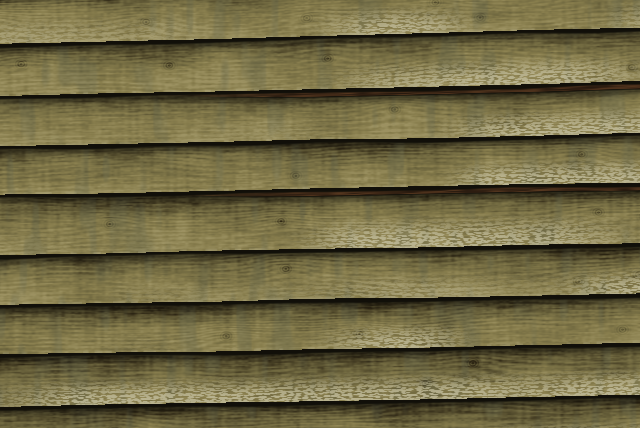
This texture is drawn by a Shadertoy shader. Its source:

```glsl
// Weathered olive clapboards: nine tilted, overlapping planks with dark gaps.
// Each plank is shaded top to bottom, then given warped sine grain, cellular
// knots, upright saw marks and pale flaked paint along its lower edge.
#define PITCH 0.1209        // plank spacing, in canvas heights
#define FIRST_EDGE 0.1035   // first lower edge, measured from the top
#define TILT 0.0180         // rise of each edge towards the right
#define GAP 0.0085          // height of the dark gap under a plank
#define GRAIN_FREQ 620.0
#define GRAIN_DEPTH 0.10
#define KNOT_CELL 0.36      // length of plank holding one possible knot
#define FLAKE_AMOUNT 0.85

const vec3 SHADOW = vec3(0.065, 0.060, 0.035);
const vec3 DARK   = vec3(0.18, 0.15, 0.08);
const vec3 UMBER  = vec3(0.32, 0.29, 0.17);
const vec3 OLIVE  = vec3(0.44, 0.41, 0.25);
const vec3 STRAW  = vec3(0.53, 0.49, 0.30);
const vec3 SAND   = vec3(0.61, 0.57, 0.38);
const vec3 PALE   = vec3(0.75, 0.73, 0.60);
const vec3 BATTEN = vec3(0.25, 0.16, 0.09);

vec2 hash2(vec2 p) {
    vec3 q = fract(vec3(p.xyx) * vec3(0.1031, 0.1030, 0.0973));
    q += dot(q, q.yzx + 33.33);
    return fract((q.xx + q.yz) * q.zy);
}

float noise(vec2 p) {
    vec2 i = floor(p), f = fract(p);
    f = f * f * (3.0 - 2.0 * f);
    float low = mix(hash2(i).x, hash2(i + vec2(1, 0)).x, f.x);
    float high = mix(hash2(i + vec2(0, 1)).x, hash2(i + vec2(1, 1)).x, f.x);
    return mix(low, high, f.y);
}

// Distance to the nearest scattered cell centre
float cellular(vec2 p) {
    float nearest = 2.0;
    for (int y = -1; y <= 1; y++)
        for (int x = -1; x <= 1; x++) {
            vec2 cell = floor(p) + vec2(x, y);
            nearest = min(nearest, length(cell + hash2(cell) - p));
        }
    return nearest;
}

// Lower edge of a plank, measured down from the top of the canvas
float plankEdge(float plank, float x) {
    float k = plank - 3.6;
    float uneven = 0.025 * k * exp(-k * k);
    float slope = TILT + 0.009 * exp(-0.6 * plank);
    float wobble = 0.003 * (noise(vec2(x * 4.0, plank * 7.0 + 20.0)) - 0.5);
    return FIRST_EDGE + PITCH * plank + uneven - slope * x + wobble;
}

vec3 woodRamp(float t) {
    vec3 c = mix(DARK, UMBER, clamp(t * 4.0, 0.0, 1.0));
    c = mix(c, OLIVE, clamp(t * 4.0 - 1.0, 0.0, 1.0));
    c = mix(c, STRAW, clamp(t * 4.0 - 2.0, 0.0, 1.0));
    return mix(c, SAND, clamp(t * 4.0 - 3.0, 0.0, 1.0));
}

void mainImage(out vec4 fragColor, in vec2 fragCoord) {
    float px = 1.0 / iResolution.y;
    float x = fragCoord.x * px, depth = 1.0 - fragCoord.y * px;

    // Find the plank and the position on it
    float id = 0.0;
    for (int i = 0; i < 10; i++) id += step(plankEdge(float(i), x), depth);
    float top = plankEdge(id - 1.0, x), bottom = plankEdge(id, x);
    float d = depth - top, toEdge = bottom - depth;
    float v = d / (bottom - top);
    vec2 p = vec2(x, d), seed = vec2(id * 17.3, id * 9.1);

    // Knots bend the grain and darken their cores
    float bend = 0.0, knot = 0.0;
    for (int i = -1; i <= 1; i++) {
        float cell = floor(x / KNOT_CELL) + float(i);
        vec2 r = hash2(vec2(cell + 11.0, id * 3.0 + 5.0));
        vec2 q = p - vec2((cell + r.x) * KNOT_CELL, PITCH * (0.3 + 0.5 * r.y));
        float present = step(0.35, fract(r.x * 7.0 + r.y * 3.0));
        float radius = length(q * vec2(0.8, 1.0));
        bend += present * 0.018 * exp(-dot(q * vec2(14, 32), q * vec2(14, 32)));
        knot += present * exp(-radius * radius * 9000.0)
              * (0.65 + 0.35 * sin(radius * 1300.0));
    }

    // Long grain: warped sines over stretched noise
    float warp = 0.035 * noise(p * vec2(3.5, 14.0) + seed) + bend;
    float rings = sin((d + warp) * GRAIN_FREQ + 2.0 * noise(p * vec2(18, 60) + seed));
    float fibre = noise(p * vec2(30, 330) + seed) - 0.5;
    float mottle = noise(p * vec2(7, 22) + seed) - 0.5;
    float speckle = noise(p * vec2(130, 260) + seed) - 0.5;
    float saw = noise(vec2(x * 110.0, d * 9.0) + seed) - 0.5;

    float tone = 0.25 + 0.40 * smoothstep(0.04, 0.60, v) + 0.15 * smoothstep(0.5, 1.0, v);
    tone += GRAIN_DEPTH * rings * (0.3 + 0.7 * noise(p * vec2(5, 25) + seed + 4.0));
    tone += 0.24 * fibre + 0.30 * mottle + 0.16 * speckle + 0.13 * saw;
    tone += 0.07 - 0.016 * id - 0.42 * knot;
    vec3 col = woodRamp(tone);
    float stain = smoothstep(0.62, 0.9, noise(vec2(x * 45.0, d * 12.0) + seed + 8.0));
    col = mix(col, vec3(0.36, 0.38, 0.30), 0.25 * stain);

    // Flaked paint in patches, and chips along the lower edge
    float patches = noise(vec2(x * 3.2, id * 5.7 + 2.0)) + 0.12 * x;
    float worn = smoothstep(0.50, 0.90, patches) * smoothstep(0.42, 0.92, v);
    float flake = 1.0 - cellular(p * vec2(65, 240) + seed);
    float flaking = worn * smoothstep(0.40, 0.68, flake + 0.12 * rings);
    float chips = smoothstep(0.007, 0.001, toEdge) * smoothstep(0.45, 0.70, noise(vec2(x * 70.0, id)));
    col = mix(col, PALE, FLAKE_AMOUNT * max(flaking, chips * (0.3 + 0.5 * worn)));

    // Two wide joints bare a brown batten; every joint casts a shadow
    float wide = step(abs(abs(id - 3.0) - 1.0), 0.1) * smoothstep(0.25, 0.75, x);
    float battenEnd = GAP + 0.011 * wide;
    float gap = GAP * (0.65 + 0.6 * noise(vec2(x * 5.0, id * 3.0 + 1.0)));
    col *= mix(0.62, 1.0, smoothstep(0.0, 0.022, d - battenEnd));
    vec3 bare = mix(SHADOW, BATTEN * (1.0 + 0.8 * fibre), smoothstep(gap - px, gap + px, d + 0.002));
    bare = mix(bare, SHADOW, smoothstep(0.003, 0.001, abs(d - battenEnd)));
    col = mix(bare, col, mix(1.0, smoothstep(battenEnd - px, battenEnd + px, d), wide));
    col = mix(SHADOW, col, smoothstep(gap - px, gap + px + 0.001, d));
    fragColor = vec4(clamp(col, 0.0, 1.0), 1.0);
}
```
